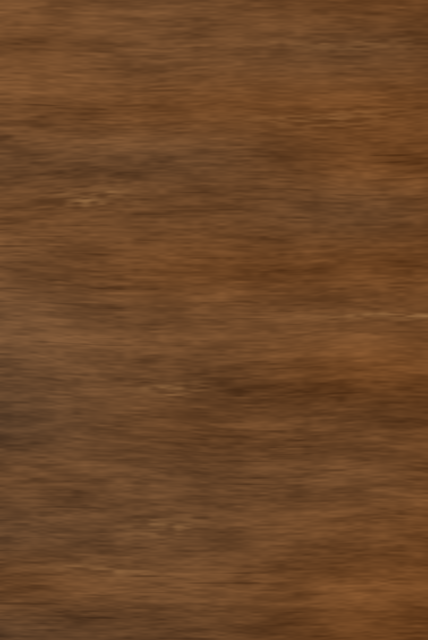
Reproduce this texture procedurally as a Shadertoy shader.

```glsl
// Stained brown wood with horizontal grain: broad soft bands and blotches,
// short fine fibres, thin dark pores and a few pale worn streaks, all made
// from stretched value noise. Lengths are fractions of the canvas height.
#define BAND_CONTRAST 0.95
#define BLOTCH_CONTRAST 0.70
#define FIBRE_CONTRAST 0.62
#define PORE_DEPTH 0.24
#define STREAK_COUNT 7
#define STREAK_STRENGTH 0.60
#define GRAIN_WAVE 0.012
#define DARK_BROWN vec3(0.320, 0.198, 0.102)
#define LIGHT_BROWN vec3(0.522, 0.348, 0.202)
#define GREY_SHIFT vec3(-0.010, 0.009, 0.024)
#define PALE_TAN vec3(0.68, 0.51, 0.32)

float hash(vec2 p) {
    return fract(sin(dot(p, vec2(127.1, 311.7))) * 43758.5453);
}

float noise(vec2 p) {
    vec2 cell = floor(p), f = fract(p);
    f = f * f * (3.0 - 2.0 * f);
    float low = mix(hash(cell), hash(cell + vec2(1.0, 0.0)), f.x);
    float high = mix(hash(cell + vec2(0.0, 1.0)), hash(cell + vec2(1.0, 1.0)), f.x);
    return mix(low, high, f.y);
}

// Layered noise, centred on zero.
float layered(vec2 p) {
    float sum = 0.0, weight = 0.5;
    for (int i = 0; i < 4; i++) {
        sum += weight * (noise(p) - 0.5);
        p = p * 2.03 + vec2(17.3, 9.1);
        weight *= 0.55;
    }
    return sum;
}

// Pale lens-shaped wear marks with ragged, fibrous edges.
float paleStreaks(vec2 p, float width, float fibre) {
    float cover = 0.0;
    for (int i = 0; i < STREAK_COUNT; i++) {
        float id = float(i) + 1.0;
        vec2 centre = vec2(width * hash(vec2(id, 3.7)),
                           (id - 0.5 + 0.7 * (hash(vec2(id, 8.2)) - 0.5)) / float(STREAK_COUNT));
        vec2 size = vec2(mix(0.04, 0.14, hash(vec2(id, 5.1))),
                         mix(0.004, 0.013, hash(vec2(id, 6.4))));
        vec2 d = (p - centre) / size;
        d.y += 0.9 * (noise(vec2(p.x * 22.0, id)) - 0.5);
        float strength = mix(0.35, 1.0, hash(vec2(id, 2.9)));
        cover += strength * exp(-dot(d, d)) * smoothstep(-0.30, 0.35, fibre);
    }
    return min(cover, 1.0);
}

void mainImage(out vec4 fragColor, in vec2 fragCoord) {
    vec2 p = fragCoord / iResolution.y;
    float width = iResolution.x / iResolution.y;

    // Gently waving grain direction
    vec2 g = p;
    g.y += GRAIN_WAVE * (noise(p * vec2(5.0, 7.0)) - 0.5);

    // Tone from wide to fine
    float bands = layered(g * vec2(1.7, 13.0) + 4.0);
    float blotches = layered(g * vec2(9.0, 26.0) + 31.0);
    float fibre = 0.55 * (noise(g * vec2(32.0, 270.0)) - 0.5)
                + 0.40 * (noise(g * vec2(75.0, 330.0) + 50.0) - 0.5)
                + 0.35 * (noise(g * vec2(14.0, 130.0) + 80.0) - 0.5);
    float tone = 0.52 + BAND_CONTRAST * bands + BLOTCH_CONTRAST * blotches
               + FIBRE_CONTRAST * fibre;

    // Thin dark pores, gathered in patches
    float pores = smoothstep(0.70, 0.95, noise(g * vec2(13.0, 190.0) + 120.0));
    tone -= PORE_DEPTH * pores * smoothstep(0.25, 0.75, noise(g * vec2(3.0, 11.0) + 60.0));

    // Soft light from the left
    float across = 0.5 - p.x / width;
    tone += 0.14 * across;
    vec3 colour = mix(DARK_BROWN, LIGHT_BROWN, clamp(tone, -0.15, 1.25));

    // Greyer stain on the left, redder on the right
    float grey = 1.3 * across + 1.6 * (noise(g * vec2(3.5, 12.0) + 200.0) - 0.5);
    colour += GREY_SHIFT * grey;

    colour = mix(colour, PALE_TAN, STREAK_STRENGTH * paleStreaks(g, width, fibre));
    fragColor = vec4(colour, 1.0);
}
```
